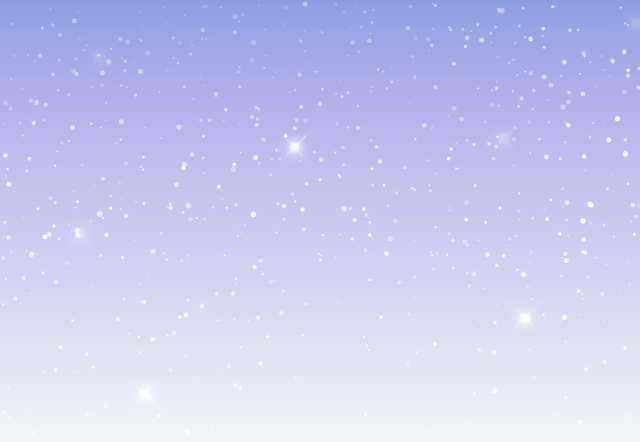
Write a WebGL 1 fragment shader that draws this background.

```glsl
precision highp float;
// Pastel winter sky: a vertical blue-lilac-white gradient with scattered snow
// and a few twinkling stars. Snow comes from jittered hash grids in layers;
// each star is a soft halo crossed by two thin diagonal rays.

uniform vec2 u_resolution;

float hash(vec2 p) {
    return fract(sin(dot(p, vec2(127.1, 311.7))) * 43758.5453);
}

// Sky colour, h running from 0 at the bottom to 1 at the top
vec3 skyGradient(float h) {
    vec3 c = mix(vec3(0.952, 0.957, 0.967), vec3(0.92, 0.93, 0.96), smoothstep(0.0, 0.1, h));
    c = mix(c, vec3(0.86, 0.86, 0.95), clamp((h - 0.095) / 0.175, 0.0, 1.0));
    c = mix(c, vec3(0.80, 0.80, 0.94), clamp((h - 0.27) / 0.185, 0.0, 1.0));
    c = mix(c, vec3(0.75, 0.75, 0.93), clamp((h - 0.455) / 0.175, 0.0, 1.0));
    c = mix(c, vec3(0.69, 0.685, 0.92), clamp((h - 0.63) / 0.165, 0.0, 1.0));
    return mix(c, vec3(0.56, 0.62, 0.89), clamp((h - 0.795) / 0.205, 0.0, 1.0));
}

// One layer of snow: at most one round flake in each grid cell
float snowLayer(vec2 p, float cellSize, float seed, float pixel) {
    vec2 cell = floor(p / cellSize);
    vec2 key = cell + seed;
    vec2 jitter = vec2(hash(key + 3.1), hash(key + 7.7));
    vec2 center = (cell + 0.2 + 0.6 * jitter) * cellSize;
    float size = hash(key + 13.3);
    float radius = mix(0.0018, 0.0062, size * size);
    float disc = 1.0 - smoothstep(-0.7 * pixel, 0.7 * pixel, length(p - center) - radius);

    // Sparser near the ground, fainter at the top left
    float chance = mix(0.1, 0.36, smoothstep(0.05, 0.6, center.y));
    float present = step(hash(key + 19.9), chance);
    float fade = 1.0 - 0.55 * smoothstep(0.6, 0.9, center.y)
                     * (1.0 - 0.7 * smoothstep(0.9, 1.1, center.x));
    return disc * present * fade * mix(0.25, 0.95, hash(key + 29.3));
}

// Twinkling star with a glow and diagonal rays
float star(vec2 p, vec2 center, float strength) {
    vec2 d = p - center;
    vec2 q = abs(vec2(d.x + d.y, d.x - d.y)) * 0.7071;
    float r = length(d);
    float core = exp(-r * r / 0.00009);
    float halo = 0.5 * exp(-r * r / 0.0005);
    float taper = pow(max(0.0, 1.0 - r / 0.065), 1.5);
    float rays = 0.65 * taper * exp(-min(q.x, q.y) / 0.0012);
    return strength * min(core + halo + rays, 1.0);
}

void main() {
    vec2 p = gl_FragCoord.xy / u_resolution.y;
    float pixel = 1.0 / u_resolution.y;
    vec3 color = skyGradient(p.y);

    for (int i = 0; i < 3; i++) {
        float layer = float(i);
        float snow = snowLayer(p, 0.05 - 0.0065 * layer, 17.0 + 41.0 * layer, pixel);
        color = mix(color, vec3(1.0), snow);
    }

    // Bright stars, then the faint ones
    float glow = star(p, vec2(0.667, 0.667), 0.85);
    glow += star(p, vec2(1.188, 0.280), 1.0);
    glow += star(p, vec2(0.329, 0.109), 1.0);
    glow += star(p, vec2(1.139, 0.686), 0.3);
    glow += star(p, vec2(0.180, 0.472), 0.35);
    glow += star(p, vec2(0.224, 0.868), 0.15);
    glow += star(p, vec2(1.440, 0.947), 0.2);
    color = mix(color, vec3(1.0), min(glow, 1.0));

    gl_FragColor = vec4(color, 1.0);
}
```
